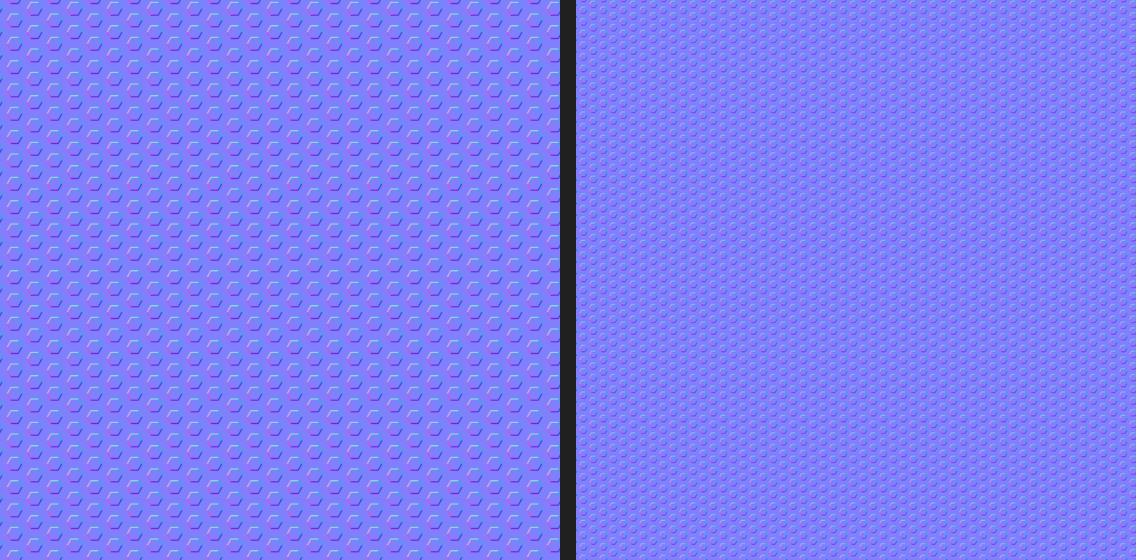
Left, the tile; right, the same tile 2 across and 2 down.
A three.js fragment shader for this texture map:

```glsl
// Normal map of small raised hexagonal studs in staggered columns
#define COLUMNS 28.0          // even, so the stagger wraps
#define ROWS 24.0
#define ORIGIN vec2(0.73, 0.125)  // first stud centre, in cells
#define APOTHEM 0.247         // flat top of a stud, in row heights
#define BEVEL_WIDTH 0.054     // in row heights
#define BEVEL_TILT 0.74       // sideways part of the bevel normal
#define SOFTNESS (1.0 / 512.0)  // edge filter width, in canvas units
#define TAPS 5

varying vec2 vUv;

// Vector from the nearest point of a flat-topped hexagon; zero inside it
vec2 hexOffset(vec2 p, float apothem) {
  const vec2 mirror = vec2(-0.8660254, 0.5);
  vec2 side = vec2(p.x < 0.0 ? -1.0 : 1.0, p.y < 0.0 ? -1.0 : 1.0);
  vec2 q = abs(p);
  float fold = dot(mirror, q);
  if (fold < 0.0) q -= 2.0 * fold * mirror;
  if (q.y <= apothem) return vec2(0.0);

  float halfEdge = apothem * 0.57735;
  vec2 offset = q - vec2(clamp(q.x, -halfEdge, halfEdge), apothem);
  if (fold < 0.0) offset -= 2.0 * dot(mirror, offset) * mirror;
  return offset * side;
}

// Position relative to the nearest stud centre, in row heights
vec2 studSpace(vec2 uv) {
  vec2 cell = uv * vec2(COLUMNS, ROWS) - ORIGIN;
  float column = floor(cell.x + 0.5);
  cell.x -= column;
  cell.y = fract(cell.y - 0.5 * mod(column, 2.0) + 0.5) - 0.5;
  return cell * vec2(ROWS / COLUMNS, 1.0);
}

// Encoded normal: red falls to the right, green rises upward
vec3 studColour(vec2 uv) {
  vec2 offset = hexOffset(studSpace(uv), APOTHEM);
  float dist = length(offset);
  float onBevel = step(1e-5, dist) * step(dist, BEVEL_WIDTH);
  vec2 tilt = onBevel * BEVEL_TILT * offset / max(dist, 1e-5);
  vec3 normal = vec3(-tilt.x, tilt.y, sqrt(1.0 - dot(tilt, tilt)));
  return 0.5 + 0.5 * normal;
}

void main() {
  // Box filter for smooth bevel edges
  vec3 colour = vec3(0.0);
  for (int j = 0; j < TAPS; j++) {
    for (int i = 0; i < TAPS; i++) {
      vec2 tap = (vec2(float(i), float(j)) + 0.5) / float(TAPS) - 0.5;
      colour += studColour(vUv + tap * SOFTNESS);
    }
  }
  gl_FragColor = vec4(colour / float(TAPS * TAPS), 1.0);
}
```
